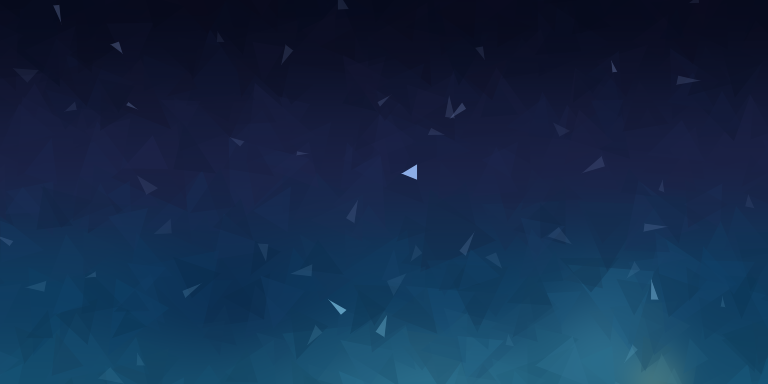
A Shadertoy shader for this background:

```glsl
// Night-blue low-poly backdrop with a teal glow below and scattered glassy shards.

float hash(vec2 p) {
    return fract(sin(dot(p, vec2(127.1, 311.7))) * 43758.5453);
}

vec2 hash2(vec2 p) {
    return vec2(hash(p), hash(p + 19.7));
}

vec2 polar(float angle, float radius) {
    return radius * vec2(cos(angle), sin(angle));
}

float glow(vec2 p, vec2 centre, vec2 size) {
    vec2 q = (p - centre) / size;
    return exp(-dot(q, q));
}

// Signed distance to the line a-b, positive on its left
float edgeSide(vec2 p, vec2 a, vec2 b) {
    vec2 e = normalize(b - a);
    return e.x * (p.y - a.y) - e.y * (p.x - a.x);
}

// Antialiased coverage of a counter-clockwise triangle
float triangle(vec2 p, vec2 a, vec2 b, vec2 c) {
    float inside = min(edgeSide(p, a, b), min(edgeSide(p, b, c), edgeSide(p, c, a)));
    float pixel = 1.0 / iResolution.y;
    return smoothstep(-0.6 * pixel, 0.6 * pixel, inside);
}

// Smooth vertical gradient with pools of light along the bottom
vec3 backdrop(vec2 p) {
    float y = p.y;
    vec3 color = mix(vec3(0.100, 0.130, 0.270), vec3(0.028, 0.042, 0.115), smoothstep(0.52, 1.0, y));
    color = mix(vec3(0.055, 0.235, 0.375), color, smoothstep(0.22, 0.60, y));
    color = mix(vec3(0.085, 0.310, 0.435), color, smoothstep(-0.05, 0.24, y));
    color += vec3(0.08, 0.12, 0.11) * glow(p, vec2(1.15, 0.0), vec2(0.36, 0.15));
    color += vec3(0.08, 0.12, 0.11) * glow(p, vec2(1.58, 0.12), vec2(0.17, 0.16));
    color += vec3(0.14, 0.10, 0.02) * glow(p, vec2(1.71, 0.0), vec2(0.08, 0.08));
    color -= vec3(0.01, 0.05, 0.05) * glow(p, vec2(0.60, 0.22), vec2(0.25, 0.18));
    return color;
}

// Overlapping translucent facets, each tinted by the backdrop at its centre
vec3 addFacets(vec3 color, vec2 p, float size, float seed) {
    vec2 cell = floor(p / size);
    for (int j = -1; j <= 1; j++)
    for (int i = -1; i <= 1; i++) {
        vec2 id = cell + vec2(i, j);
        vec2 key = id + seed;
        vec2 centre = (id + hash2(key)) * size;
        vec2 jitter = hash2(key + 41.3);
        float turn = 6.283 * hash(key + 7.1);
        float radius = size * mix(0.5, 0.95, jitter.x);
        float cover = triangle(p, centre + polar(turn, radius),
            centre + polar(turn + 1.6 + jitter.y, radius * 0.8),
            centre + polar(turn + 3.8 + jitter.x, radius));
        vec3 tint = backdrop(centre) * mix(0.86, 1.16, hash(key + 63.9));
        tint.r += 0.025 * (jitter.y - 0.5);
        color = mix(color, tint, 0.42 * cover);
    }
    return color;
}

// Sparse slivers, mostly faint with a few bright ones
vec3 addShards(vec3 color, vec2 p, float size) {
    vec2 cell = floor(p / size);
    for (int j = -1; j <= 1; j++)
    for (int i = -1; i <= 1; i++) {
        vec2 id = cell + vec2(i, j);
        vec2 centre = (id + hash2(id + 3.3)) * size;
        vec2 shape = hash2(id + 88.2);
        float turn = 6.283 * hash(id + 52.6);
        float radius = mix(0.014, 0.038, shape.x);
        float cover = triangle(p, centre + polar(turn, radius),
            centre + polar(turn + mix(1.9, 2.8, shape.y), radius * 0.8),
            centre + polar(turn + 3.5, radius * 0.9));
        float present = step(0.35, hash(id + 14.8));
        float opacity = 0.08 + 0.12 * shape.y + 0.65 * pow(hash(id + 29.4), 12.0);
        vec3 tint = mix(vec3(0.50, 0.58, 0.78), vec3(0.46, 0.76, 0.88), 1.0 - smoothstep(0.1, 0.5, centre.y));
        color = mix(color, tint, present * opacity * cover);
    }
    return color;
}

void mainImage(out vec4 fragColor, in vec2 fragCoord) {
    vec2 p = fragCoord / iResolution.xy * vec2(2.0, 1.0);

    vec3 color = backdrop(p);
    color = addFacets(color, p, 0.17, 5.0);
    color = addFacets(color, p, 0.095, 31.0);
    color = addShards(color, p, 0.17);

    // Focal shard near the middle
    float focal = triangle(p, vec2(1.046, 0.548), vec2(1.086, 0.532), vec2(1.086, 0.572));
    color = mix(color, vec3(0.55, 0.68, 0.90), focal);

    fragColor = vec4(clamp(color, 0.0, 1.0), 1.0);
}
```
